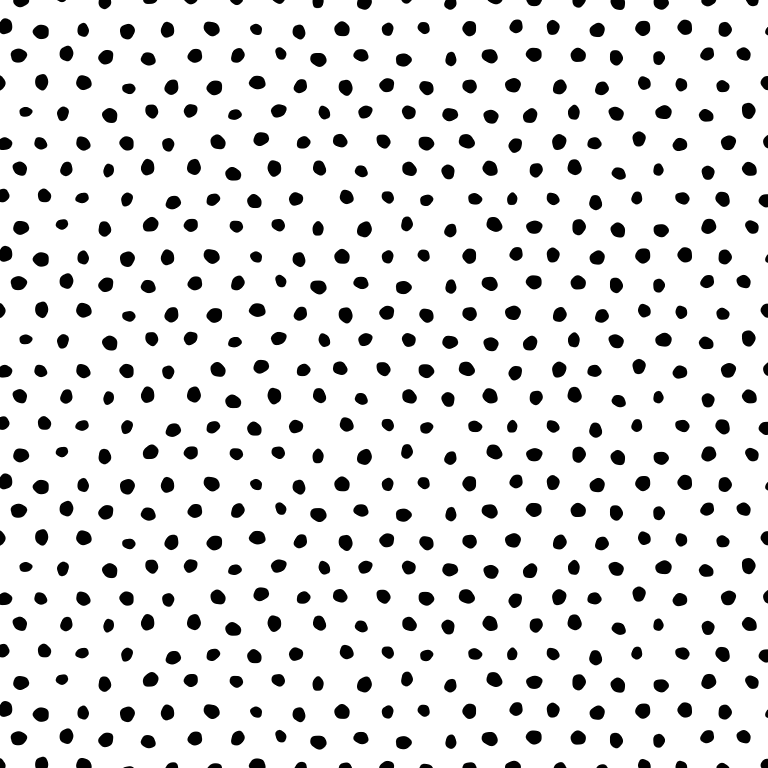
A WebGL 1 fragment shader for this pattern:

```glsl
precision highp float;
// Small hand-cut black dots on white, set in staggered rows.
// Every dot is jittered, sized, stretched and turned by a hash of its cell;
// the random values recur every eight rows, as in a printed repeat.
uniform vec2 u_resolution;

const float COLUMNS = 18.0;
const float ROW_HEIGHT = 0.6667; // in column widths
const float TAU = 6.28318;

float hash(vec2 cell, float salt) {
  return fract(sin(dot(cell, vec2(127.1, 311.7)) + salt * 74.7) * 43758.5453);
}

// Approximate signed distance to the lumpy oval that belongs to a cell.
float dotDistance(vec2 p, vec2 cell) {
  float size = sqrt(hash(cell, 1.0));
  float radius = mix(0.122, 0.178, size);
  float stretch = 1.02 + 0.09 * hash(cell, 2.0) + 0.07 * (1.0 - size);
  float turn = TAU * hash(cell, 3.0);
  float c = cos(turn), s = sin(turn);
  vec2 q = mat2(c, -s, s, c) * p * vec2(1.0 / stretch, stretch);

  // Low harmonics flatten the sides into soft corners.
  float angle = atan(q.y, q.x + 1e-6);
  float lumps = 0.035 * sin(3.0 * angle + TAU * hash(cell, 4.0))
              + 0.022 * sin(5.0 * angle + TAU * hash(cell, 5.0));
  return length(q) - radius * (1.0 + lumps);
}

void main() {
  float unit = min(u_resolution.x, u_resolution.y) / COLUMNS;
  vec2 p = gl_FragCoord.xy / unit;
  float nearestRow = floor(p.y / ROW_HEIGHT + 0.5);

  // Jittered dots may reach into the rows above and below.
  float d = 1.0;
  for (int i = -1; i <= 1; i++) {
    float row = nearestRow + float(i);
    float shift = 0.5 * mod(row, 2.0) + 0.03;
    float column = floor(p.x - shift + 0.5);
    vec2 cell = vec2(column, mod(row, 8.0)) + 3.0;
    vec2 jitter = vec2(hash(cell, 6.0), hash(cell, 7.0)) - 0.5;
    vec2 center = vec2(column + shift, row * ROW_HEIGHT) + jitter * vec2(0.21, 0.17);
    d = min(d, dotDistance(p - center, cell));
  }

  // One pixel of smoothing at the edge.
  float ink = clamp(0.5 - d * unit, 0.0, 1.0);
  gl_FragColor = vec4(mix(vec3(1.0), vec3(0.003), ink), 1.0);
}
```
